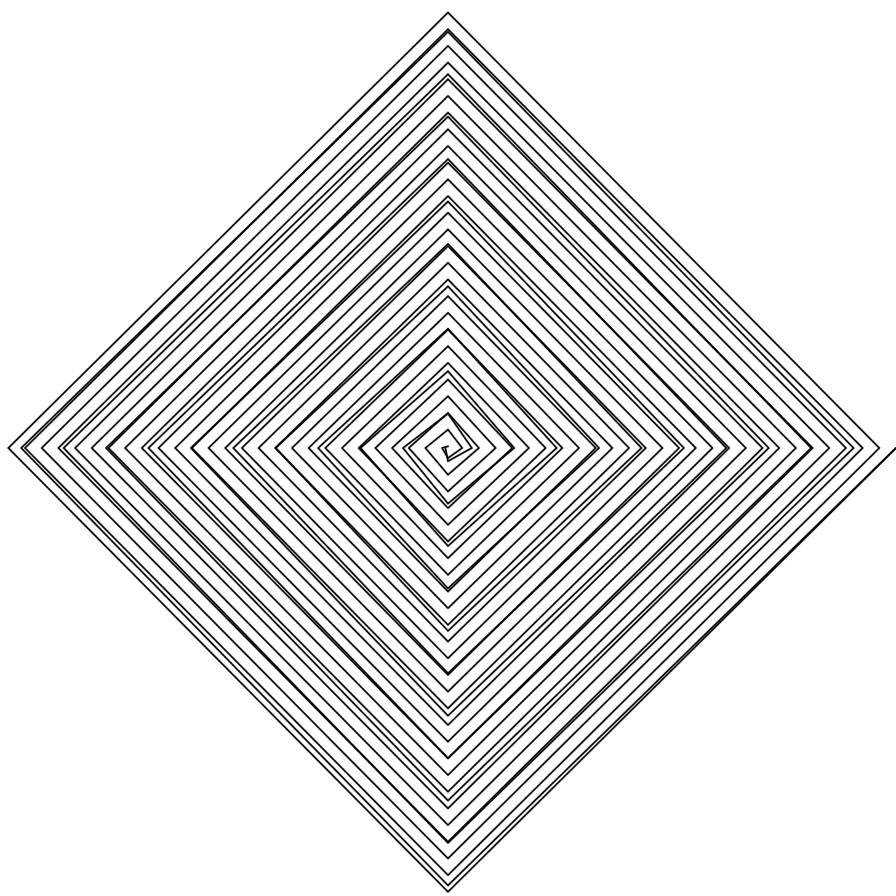
Reproduce this background procedurally as a WebGL 1 fragment shader.

```glsl
precision highp float;

uniform vec2 u_resolution;

const vec3 PAPER = vec3(1.0);
const vec3 INK = vec3(0.0);
const float OUTER_RADIUS = 0.5;
const float LINE_WIDTH = 0.00195;
const float FINE_STEP = 0.004655;
const float COARSE_STEP = 0.011836;

// Corner n lies on one of the four half axes, turning clockwise inward
vec2 corner(float n, float stepIn) {
  float angle = -1.57079633 * mod(n, 4.0);
  return (OUTER_RADIUS - n * stepIn) * vec2(cos(angle), sin(angle));
}

float segmentDistance(vec2 p, vec2 a, vec2 b) {
  vec2 ab = b - a;
  float t = clamp(dot(p - a, ab) / dot(ab, ab), 0.0, 1.0);
  return length(p - a - t * ab);
}

// Distance to a square spiral whose radius shrinks by stepIn at each corner
float spiralDistance(vec2 p, float stepIn) {
  float diamondRadius = abs(p.x) + abs(p.y);
  float nearest = floor((OUTER_RADIUS - diamondRadius) / stepIn);
  float lastCorner = floor(OUTER_RADIUS / stepIn);
  float d = 1.0;

  // Only segments with a similar diamond radius can be close
  for (int i = -2; i <= 2; i++) {
    float n = nearest + float(i);
    if (n >= 0.0 && n < lastCorner) {
      d = min(d, segmentDistance(p, corner(n, stepIn), corner(n + 1.0, stepIn)));
    }
  }
  return d;
}

float lineCoverage(float d, float width, float feather) {
  return 1.0 - smoothstep(0.5 * width - feather, 0.5 * width + feather, d);
}

void main() {
  float size = min(u_resolution.x, u_resolution.y);
  vec2 p = (gl_FragCoord.xy - 0.5 * u_resolution) / size;
  float feather = 0.8 / size;

  // Two spirals of different pitch overlap into a beating line pattern
  float fine = lineCoverage(spiralDistance(p, FINE_STEP), LINE_WIDTH, feather);
  float coarse = lineCoverage(spiralDistance(p, COARSE_STEP), LINE_WIDTH, feather);
  float ink = 1.0 - (1.0 - fine) * (1.0 - coarse);

  gl_FragColor = vec4(mix(PAPER, INK, ink), 1.0);
}
```
